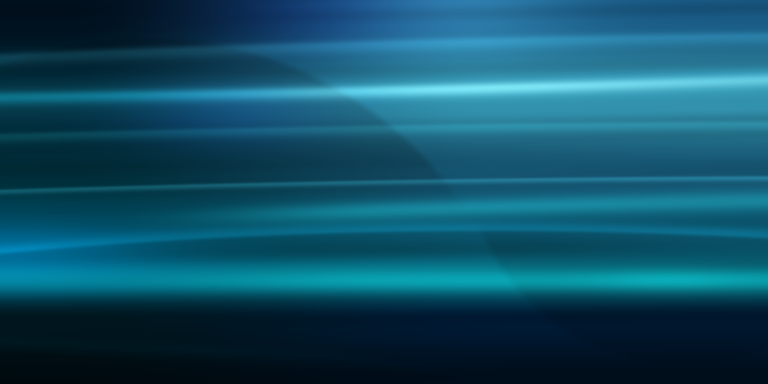
Reproduce this background procedurally as a Shadertoy shader.

```glsl
float hash(vec2 p) {
    return fract(sin(dot(p, vec2(127.1, 311.7))) * 43758.5453);
}

float valueNoise(vec2 p) {
    vec2 cell = floor(p);
    vec2 f = fract(p);
    f = f * f * (3.0 - 2.0 * f);
    float low = mix(hash(cell), hash(cell + vec2(1.0, 0.0)), f.x);
    float high = mix(hash(cell + vec2(0.0, 1.0)), hash(cell + vec2(1.0)), f.x);
    return mix(low, high, f.y);
}

// Soft band around a height, with separate widths above and below
float band(float y, float center, float above, float below) {
    float d = y - center;
    d /= d > 0.0 ? above : below;
    return exp(-d * d);
}

// Height of a gently bowed line across the canvas
float lineHeight(float x, float start, float end, float bow) {
    return mix(start, end, x) + bow * 4.0 * x * (1.0 - x);
}

float glow(vec2 uv, vec2 center, vec2 radius) {
    vec2 d = (uv - center) / radius;
    return exp(-dot(d, d));
}

float disc(vec2 p, vec2 center, float radius, float softness) {
    return 1.0 - smoothstep(-softness, softness, length(p - center) - radius);
}

vec3 leftGradient(float y) {
    vec3 c = mix(vec3(0.0, 0.04, 0.06), vec3(0.0, 0.08, 0.11), smoothstep(0.0, 0.17, y));
    c = mix(c, vec3(0.0, 0.32, 0.40), smoothstep(0.17, 0.27, y));
    c = mix(c, vec3(0.0, 0.27, 0.34), smoothstep(0.27, 0.40, y));
    c = mix(c, vec3(0.0, 0.19, 0.24), smoothstep(0.40, 0.55, y));
    c = mix(c, vec3(0.0, 0.20, 0.27), smoothstep(0.55, 0.72, y));
    return mix(c, vec3(0.0, 0.06, 0.11), smoothstep(0.74, 0.96, y));
}

vec3 rightGradient(float y) {
    vec3 c = mix(vec3(0.0, 0.05, 0.10), vec3(0.0, 0.10, 0.20), smoothstep(0.0, 0.17, y));
    c = mix(c, vec3(0.02, 0.38, 0.46), smoothstep(0.17, 0.27, y));
    c = mix(c, vec3(0.04, 0.34, 0.44), smoothstep(0.27, 0.40, y));
    c = mix(c, vec3(0.08, 0.32, 0.43), smoothstep(0.40, 0.55, y));
    c = mix(c, vec3(0.18, 0.52, 0.62), smoothstep(0.55, 0.73, y));
    return mix(c, vec3(0.09, 0.33, 0.49), smoothstep(0.76, 0.97, y));
}

void mainImage(out vec4 fragColor, in vec2 fragCoord) {
    vec2 uv = fragCoord / iResolution.xy;
    vec2 p = uv * vec2(2.0, 1.0);
    float x = uv.x;
    float y = uv.y;
    float toRight = smoothstep(0.08, 0.65, x);

    // Base gradients and broad color glows
    vec3 color = mix(leftGradient(y), rightGradient(y), toRight);
    color += vec3(0.02, 0.03, 0.14) * glow(uv, vec2(0.30, 0.70), vec2(0.14, 0.09));
    color += vec3(0.01, 0.0, 0.09) * glow(uv, vec2(0.40, 0.97), vec2(0.15, 0.12));
    color += vec3(0.08, 0.14, 0.15) * glow(uv, vec2(0.60, 1.0), vec2(0.15, 0.14));
    color += vec3(0.0, 0.14, 0.24) * glow(uv, vec2(0.0, 0.34), vec2(0.22, 0.09));

    // Large curved shadows
    float upperShade = disc(p, vec2(0.38, -0.10), 1.0, 0.012) * smoothstep(0.42, 0.60, y);
    float lowerShade = disc(p, vec2(1.78, 0.62), 0.57, 0.014) * (1.0 - smoothstep(0.36, 0.44, y));
    color *= 1.0 - 0.17 * upperShade - 0.12 * lowerShade;

    // Fine horizontal grain
    float grain = valueNoise(vec2(x * 2.0, (y - 0.04 * x) * 34.0)) - 0.5;
    color *= 1.0 + 0.13 * grain;

    // Upper streaks
    float topLine = lineHeight(x, 0.85, 0.905, 0.008);
    color += vec3(0.05, 0.12, 0.13) * band(y, topLine, 0.012, 0.022);
    float brightLine = lineHeight(x, 0.747, 0.792, -0.005);
    float brightness = 0.55 + 0.45 * exp(-pow((x - 0.60) / 0.32, 2.0));
    vec3 brightTint = mix(vec3(0.04, 0.34, 0.38), vec3(0.27, 0.27, 0.22), toRight);
    color += brightTint * brightness * band(y, brightLine, 0.014, 0.018);
    color += vec3(0.03, 0.09, 0.10) * band(y, brightLine, 0.04, 0.06);
    float middleLine = lineHeight(x, 0.645, 0.677, 0.006);
    color += vec3(0.03, 0.10, 0.10) * band(y, middleLine, 0.008, 0.018);

    // Central streaks
    float thinLine = lineHeight(x, 0.502, 0.537, 0.007);
    color += vec3(0.06, 0.16, 0.17) * band(y, thinLine, 0.005, 0.009);
    float wideLine = lineHeight(x, 0.41, 0.478, 0.007);
    color += vec3(0.04, 0.20, 0.19) * smoothstep(0.12, 0.5, x) * band(y, wideLine, 0.025, 0.026);

    // Lens rim and its dim interior
    float rimLine = lineHeight(x, 0.345, 0.385, 0.036);
    color += vec3(0.01, 0.11, 0.14) * band(y, rimLine, 0.018, 0.007);
    color *= 1.0 - 0.16 * glow(uv, vec2(0.45, 0.355), vec2(0.42, 0.03));

    // Bright lower streak
    float lowerGlow = 0.55 + 0.35 * smoothstep(0.1, 0.5, x);
    lowerGlow += 0.25 * exp(-pow((x - 0.87) / 0.09, 2.0));
    color += vec3(0.02, 0.29, 0.27) * lowerGlow * band(y, 0.270, 0.035, 0.032);

    // Faint bottom streak
    float bottomLine = lineHeight(x, 0.11, 0.02, 0.0);
    color += vec3(0.0, 0.025, 0.03) * (1.0 - smoothstep(0.2, 0.7, x)) * band(y, bottomLine, 0.02, 0.02);

    fragColor = vec4(clamp(color, 0.0, 1.0), 1.0);
}
```
